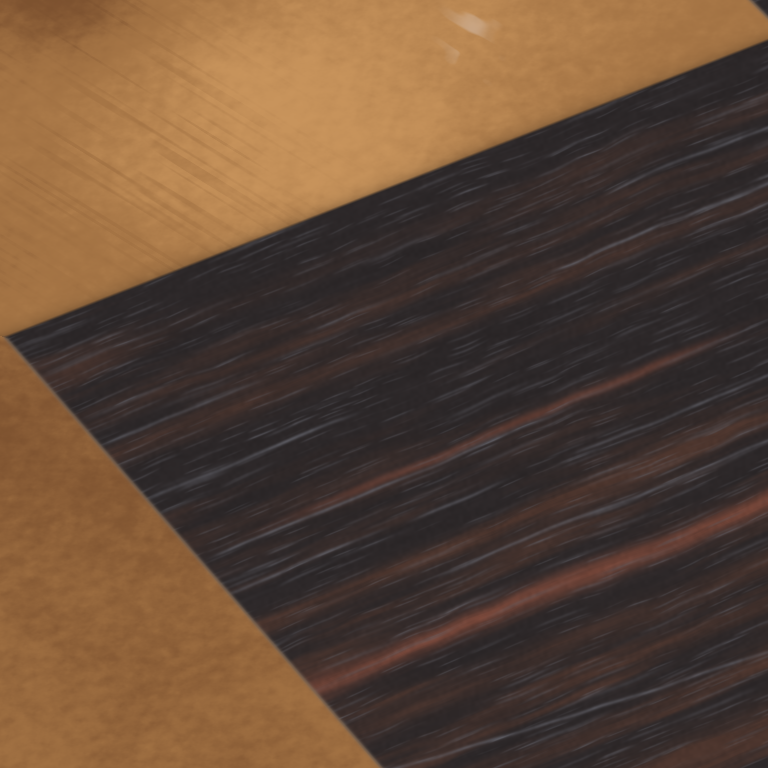
A Shadertoy shader for this texture:

```glsl
// Wood inlay: a dark streaked ebony panel set into golden maple
#define CORNER vec2(0.0065, 0.561)
#define TOP_NORMAL vec2(-0.363, 0.932)
#define LEFT_NORMAL vec2(-0.753, -0.658)
#define GRAIN_SLOPE 0.41
#define EDGE_SOFT 0.0025
#define EBONY vec3(0.170, 0.152, 0.156)
#define EBONY_BROWN vec3(0.295, 0.205, 0.175)
#define ROSE vec3(0.470, 0.275, 0.220)
#define PORE_GREY vec3(0.385, 0.385, 0.415)
#define MAPLE_DARK vec3(0.490, 0.320, 0.185)
#define MAPLE_MID vec3(0.640, 0.450, 0.265)
#define MAPLE_LIGHT vec3(0.785, 0.580, 0.360)

float hash(vec2 p) {
    vec3 q = fract(vec3(p.xyx) * 0.1031);
    q += dot(q, q.yzx + 33.33);
    return fract((q.x + q.y) * q.z);
}

float noise(vec2 p) {
    vec2 i = floor(p), f = fract(p);
    f = f * f * (3.0 - 2.0 * f);
    return mix(mix(hash(i), hash(i + vec2(1, 0)), f.x),
               mix(hash(i + vec2(0, 1)), hash(i + vec2(1, 1)), f.x), f.y);
}

float fbm(vec2 p) {
    float sum = 0.0, amp = 0.5;
    for (int i = 0; i < 4; i++) {
        sum += amp * noise(p);
        p = p * 2.03 + 17.3;
        amp *= 0.5;
    }
    return sum / 0.9375;
}

// Soft spot falling off from a centre
float blob(vec2 p, vec2 centre, vec2 size) {
    vec2 d = (p - centre) / size;
    return exp(-dot(d, d));
}

// Soft band across the grain
float band(float v, float centre, float width) {
    float d = (v - centre) / width;
    return exp(-d * d);
}

// Thin vein between two positions along the grain
float vein(vec2 g, float centre, float from, float to) {
    float ends = smoothstep(from - 0.02, from + 0.03, g.x) * (1.0 - smoothstep(to - 0.06, to + 0.02, g.x));
    return band(g.y, centre, 0.0026) * ends * (0.45 + 0.65 * noise(g * vec2(45.0, 90.0)));
}

// Scattered short open pores, in layers of stretched cells
float pores(vec2 g) {
    float sum = 0.0;
    for (int i = 0; i < 5; i++) {
        float k = float(i);
        vec2 q = g * vec2(7.0 + 4.0 * k, 38.0 + 13.0 * k) + k * 31.7;
        q.x += 5.0 * hash(vec2(floor(q.y), k));
        vec2 cell = floor(q), f = fract(q);
        float h = hash(cell + 9.1 * k);
        float line = band(f.y, 0.3 + 0.4 * hash(cell + 4.7), 0.11);
        float taper = smoothstep(0.0, 0.3, f.x) * (1.0 - smoothstep(0.5, 1.0, f.x));
        sum += line * taper * smoothstep(0.55, 1.0, h);
    }
    return sum;
}

vec3 ebony(vec2 p) {
    vec2 g = vec2(p.x, p.y - GRAIN_SLOPE * p.x);
    g.y += 0.010 * (noise(g * vec2(7.0, 9.0)) - 0.5) + 0.003 * (noise(g * vec2(28.0, 20.0)) - 0.5);
    float broad = fbm(g * vec2(2.5, 26.0) + 3.0);
    float fine = fbm(g * vec2(9.0, 110.0));
    float low = 1.0 - smoothstep(-0.10, 0.12, g.y);

    // Brown figure, stronger toward the lower right
    float brown = smoothstep(0.48, 0.78, broad) * (0.45 + 0.35 * low);
    brown += 0.75 * band(g.y, 0.046, 0.014) + 0.6 * band(g.y, -0.142, 0.020);
    brown += 0.45 * band(g.y, 0.340, 0.013) + 0.45 * band(g.y, 0.395, 0.010);
    brown += 0.55 * band(g.y, -0.345, 0.030) + 0.4 * band(g.y, 0.480, 0.012) * (1.0 - p.x);
    vec3 col = mix(EBONY, EBONY_BROWN, clamp(brown * (0.4 + 1.1 * fine), 0.0, 1.0));

    // Reddish streaks
    float rose = band(g.y, -0.063, 0.016) * (0.65 + 0.4 * fine);
    rose += 0.60 * band(g.y, 0.174, 0.007) * smoothstep(0.28, 0.5, p.x) * (1.0 - smoothstep(0.85, 1.0, p.x));
    col = mix(col, ROSE, clamp(rose, 0.0, 1.0));
    col = mix(col, EBONY, 0.7 * blob(vec2(p.x, g.y), vec2(0.62, -0.104), vec2(0.10, 0.012)));

    // Grey veins and pores
    float grey = vein(g, 0.273, 0.19, 0.47) + vein(g, 0.364, 0.13, 0.34);
    grey += vein(g, 0.016, 0.58, 1.1) + vein(g, 0.354, 0.72, 1.1) + vein(g, 0.108, 0.29, 0.50);
    grey += vein(g, 0.165, 0.28, 0.75) + vein(g, 0.105, 0.54, 0.66) + vein(g, 0.104, 0.75, 1.1);
    grey += vein(g, -0.158 - 0.1 * p.x, 0.49, 1.1) + vein(g, 0.425, 0.80, 1.1);
    col = mix(col, PORE_GREY, clamp(0.62 * grey + 0.30 * pores(g), 0.0, 0.85));
    return col * (0.90 + 0.12 * fine + 0.08 * noise(p * 190.0));
}

vec3 maple(vec2 p) {
    // Broad light and shade on the upper piece
    float upper = 0.52 + 0.42 * blob(p, vec2(0.38, 0.80), vec2(0.28, 0.17));
    upper += 0.20 * blob(p, vec2(0.52, 0.96), vec2(0.30, 0.12));
    upper -= 0.50 * blob(p, vec2(0.07, 1.0), vec2(0.12, 0.07));
    upper -= 0.10 * blob(p, vec2(0.0, 0.78), vec2(0.13, 0.20));
    // Darker lower left piece
    float lower = 0.17 + 0.14 * smoothstep(0.5, 0.0, p.y);
    float tone = mix(lower, upper, smoothstep(-0.01, 0.01, p.y - CORNER.y));

    // Cloudy figure, mottled flecks and diagonal scratches
    tone += 0.26 * (fbm(p * vec2(6.0, 9.0) + 5.0) - 0.5);
    tone += 0.22 * (fbm(vec2(p.x + p.y, p.y - 0.5 * p.x) * vec2(55.0, 90.0)) - 0.5);
    vec2 s = vec2(p.x - 0.6 * p.y, p.y + 0.62 * p.x);
    float scratch = smoothstep(0.58, 0.85, noise(s * vec2(5.0, 170.0)));
    tone -= 0.16 * scratch * blob(p, vec2(0.16, 0.80), vec2(0.22, 0.18));
    vec3 col = mix(MAPLE_DARK, MAPLE_MID, smoothstep(0.0, 0.5, tone));
    col = mix(col, MAPLE_LIGHT, smoothstep(0.45, 1.05, tone));
    float scuff = blob(p, vec2(0.615, 0.955), vec2(0.03, 0.045)) * smoothstep(0.72, 0.9, noise(s.yx * vec2(70.0, 30.0)));
    return mix(col, vec3(0.82, 0.72, 0.64), 0.6 * scuff);
}

void mainImage(out vec4 fragColor, in vec2 fragCoord) {
    vec2 p = fragCoord / iResolution.xy;
    float soft = max(EDGE_SOFT, 0.8 / iResolution.y);
    float top = dot(p - CORNER, TOP_NORMAL);
    float left = dot(p - CORNER, LEFT_NORMAL);
    float panel = max(top, left);
    float tip = (p.x + p.y - 1.977) * 0.707;

    // Panel and the dark tip of its neighbour, with a soft shadow at the joint
    vec3 light = maple(p) * (1.0 - 0.22 * exp(-max(top, 0.0) / 0.008) * step(left, top));
    float dark = max(1.0 - smoothstep(-soft, soft, panel), smoothstep(-soft, soft, tip));
    vec3 col = mix(light, ebony(p), dark);

    // Pale seams
    float seam = band(left, 0.0, 0.003) * (1.0 - smoothstep(-0.004, 0.004, top));
    seam = max(seam, band(tip, 0.0, 0.003));
    col = mix(col, vec3(0.47, 0.40, 0.34), 0.6 * seam);
    fragColor = vec4(clamp(col, 0.0, 1.0), 1.0);
}
```
